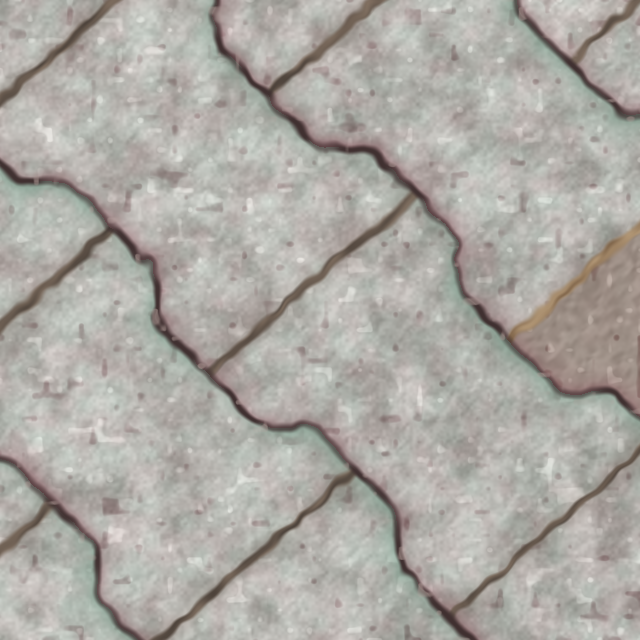
Reproduce this texture procedurally as a WebGL 2 fragment shader.

```glsl
#version 300 es
precision highp float;

uniform vec2 u_resolution;
out vec4 fragColor;

const float PERIOD = 0.536;  // paver length along the seams
const float PITCH = 0.371;   // spacing between seams
const float SHIFT = 0.242;   // slide of each row against the previous one

float hash(vec2 p) {
  vec3 q = fract(p.xyx * 0.1031);
  q += dot(q, q.yzx + 33.33);
  return fract((q.x + q.y) * q.z);
}

float noise(vec2 p) {
  vec2 i = floor(p), f = fract(p);
  f = f * f * (3.0 - 2.0 * f);
  return mix(mix(hash(i), hash(i + vec2(1, 0)), f.x),
             mix(hash(i + vec2(0, 1)), hash(i + vec2(1, 1)), f.x), f.y);
}

float fbm(vec2 p) {
  float sum = 0.0, weight = 0.5;
  for (int i = 0; i < 4; i++) {
    sum += weight * noise(p);
    p = mat2(1.6, 1.2, -1.2, 1.6) * p + 17.3;
    weight *= 0.5;
  }
  return sum / 0.9375;
}

// Notched outline shared by neighbouring rows
float notch(float u) {
  float fold = abs(u - PERIOD * round(u / PERIOD));
  return -0.056 * smoothstep(0.102, 0.184, fold);
}

// Signed distance to the seam above the given row
float seam(vec2 p, float row) {
  float u = p.x - SHIFT * row;
  float slope = (notch(u + 0.004) - notch(u - 0.004)) / 0.008;
  return (p.y - PITCH * row - notch(u)) / sqrt(1.0 + slope * slope);
}

void main() {
  vec2 uv = gl_FragCoord.xy / u_resolution;

  // Diagonal paving axes with crumbled edges
  vec2 crumble = vec2(noise(uv * 42.0), noise(uv * 42.0 + 71.0)) - 0.5;
  vec2 d = uv + 0.011 * crumble - vec2(0.417, 0.850);
  vec2 p = vec2(dot(d, vec2(0.705, -0.709)), dot(d, vec2(-0.709, -0.705)));

  // Row, then paver within the row
  float row = floor(p.y / PITCH);
  if (seam(p, row + 1.0) > 0.0) row += 1.0;
  float upper = seam(p, row);
  float lower = -seam(p, row + 1.0);
  float slant = 0.07 * (p.y - PITCH * row + 0.045);
  float t = (p.x - SHIFT * row - 0.271 + slant) / PERIOD;
  vec2 paver = vec2(row, floor(t));
  vec2 jointId = vec2(row, round(t));
  float joint = abs(t - round(t)) * PERIOD;

  // Mottled concrete
  float mottle = fbm(uv * 22.0);
  float grain = noise(vec2(p.x * 125.0, p.y * 75.0) + 40.0);
  float tint = noise(uv * 38.0 + 9.0) - 0.5;
  vec3 color = mix(vec3(0.62, 0.605, 0.585), vec3(0.76, 0.76, 0.74),
                   smoothstep(0.15, 0.75, mottle));
  color += 0.085 * (grain - 0.5) + 0.06 * (noise(uv * 190.0) - 0.5);
  color += vec3(0.035, -0.025, -0.008) * tint;
  color += 0.05 * (hash(paver + 23.0) - 0.5);

  // One soiled paver and one pale one
  float soiled = float(paver == vec2(-1, 1));
  color = mix(color, vec3(0.58, 0.51, 0.47) + 0.12 * (grain - 0.5), 0.75 * soiled);
  color += 0.07 * float(paver == vec2(-2, 0));

  // Pale flecks and dark pits
  color += 0.10 * smoothstep(0.78, 0.95, noise(uv * 64.0 + 5.0));
  color -= vec3(0.11, 0.15, 0.14) * smoothstep(0.80, 0.97, noise(uv * 55.0 + 31.0));

  // Green moss below each seam, reddish shade above it
  float patchy = smoothstep(0.1, 0.7, noise(uv * 9.0 + 3.0));
  color = mix(color, vec3(0.47, 0.61, 0.54),
              (0.45 + 0.4 * patchy) * exp(-upper / 0.020));
  color = mix(color, vec3(0.55, 0.36, 0.39),
              (0.95 - 0.25 * patchy) * exp(-lower / 0.013));

  // Straight joints filled with earth, one with dry sand
  float sandy = float(jointId == vec2(-1, 1));
  float width = 0.008 + 0.004 * hash(jointId + 7.0) + 0.004 * sandy;
  float streak = noise(vec2(p.x * 150.0, p.y * 28.0));
  vec3 earth = mix(vec3(0.27, 0.23, 0.20), vec3(0.49, 0.42, 0.36), streak);
  vec3 sand = mix(vec3(0.48, 0.37, 0.26), vec3(0.72, 0.61, 0.47), streak);
  color = mix(color, vec3(0.50, 0.44, 0.40), 0.55 * exp(-joint / 0.011));
  color = mix(color, mix(earth, sand, sandy),
              0.92 * (1.0 - smoothstep(0.25 * width, width, joint)));

  // Dark notched seams with scattered grit
  float edge = min(upper, lower);
  float depth = 0.6 + 0.4 * smoothstep(0.2, 0.65, noise(uv * 24.0 + 50.0));
  color = mix(color, vec3(0.25, 0.19, 0.19),
              depth * (1.0 - smoothstep(0.001, 0.010, edge)));
  float grit = smoothstep(0.74, 0.92, noise(uv * 70.0 + 13.0));
  color = mix(color, vec3(0.70, 0.62, 0.60), 0.6 * grit * exp(-edge / 0.012));

  fragColor = vec4(clamp(color, 0.0, 1.0), 1.0);
}
```
